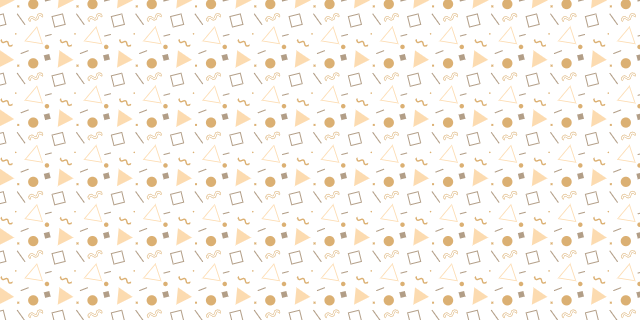
Write a Shadertoy shader that draws this pattern.

```glsl
// Memphis-style confetti on white: triangles, squares, discs, dashes and waves.
// Every shape is a distance function repeated on its own square lattice, so
// nothing is cut at tile borders; 5.4 tiles fit the canvas height.

const float TILE = 106.667;
const float CANVAS_HEIGHT = 5.4 * TILE;
const vec3 PEACH = vec3(0.99, 0.86, 0.69);
const vec3 GOLD = vec3(0.86, 0.69, 0.45);
const vec3 TAUPE = vec3(0.70, 0.62, 0.53);

// Offset from the nearest copy of a shape centre
vec2 nearest(vec2 p, vec2 center) {
    return mod(p - center + 0.5 * TILE, TILE) - 0.5 * TILE;
}

vec2 rotate(vec2 p, float degrees) {
    float a = radians(degrees), c = cos(a), s = sin(a);
    return vec2(c * p.x + s * p.y, c * p.y - s * p.x);
}

float box(vec2 p, float halfSide) {
    vec2 d = abs(p) - halfSide;
    return length(max(d, 0.0)) + min(max(d.x, d.y), 0.0);
}

float edge(vec2 p, vec2 a, vec2 b) {
    vec2 e = b - a;
    return dot(p - a, normalize(vec2(e.y, -e.x)));
}

float triangle(vec2 p, vec2 a, vec2 b, vec2 c) {
    return max(edge(p, a, b), max(edge(p, b, c), edge(p, c, a)));
}

// Distance to a segment through the origin with half extent h
float dash(vec2 p, vec2 h) {
    return length(p - h * clamp(dot(p, h) / dot(h, h), -1.0, 1.0));
}

// Approximate distance to one and a half periods of a cosine
float wave(vec2 p, float halfLength, float amplitude) {
    float k = 4.712 / halfLength;
    float x = clamp(p.x, -halfLength, halfLength);
    float slope = amplitude * k * sin(k * x);
    float dy = (p.y - amplitude * cos(k * x)) / sqrt(1.0 + slope * slope);
    return length(vec2(p.x - x, dy));
}

float fill(float d, float px) {
    return clamp(0.5 - d / px, 0.0, 1.0);
}

// Coverage of a line, correct even when it is thinner than a pixel
float stroke(float d, float width, float px) {
    d = abs(d);
    return fill(d - 0.5 * width, px) - fill(d + 0.5 * width, px);
}

void mainImage(out vec4 fragColor, in vec2 fragCoord) {
    // Units of the canvas height, y pointing down
    float px = CANVAS_HEIGHT / iResolution.y;
    vec2 p = vec2(fragCoord.x, iResolution.y - fragCoord.y) * px - vec2(384.0, 192.0);

    // Triangles, solid and outlined
    float solid = triangle(nearest(p, vec2(51.0, 127.0)),
                           vec2(-8.0, -15.0), vec2(17.0, 2.0), vec2(-11.0, 16.0));
    float hollow = triangle(nearest(p, vec2(105.0, 88.0)),
                            vec2(4.0, -18.0), vec2(14.0, 12.0), vec2(-17.0, 7.0));
    float peach = max(fill(solid, px), stroke(hollow, 1.5, px));

    // Discs and the small square speck
    float discs = length(nearest(p, vec2(102.5, 135.3))) - 9.2;
    discs = min(discs, length(nearest(p, vec2(20.5, 105.8))) - 4.0);
    discs = min(discs, length(nearest(p, vec2(71.0, 82.3))) - 1.3);
    discs = min(discs, box(nearest(p, vec2(75.5, 139.5)), 1.8));

    // Waves, one thick and one drawn as a contour
    float thickWave = wave(rotate(nearest(p, vec2(54.5, 98.5)), 27.0), 10.5, -2.4);
    float contourWave = wave(rotate(nearest(p, vec2(107.0, 53.0)), -20.0), 11.5, 2.8);
    float gold = max(fill(discs, px), stroke(thickWave, 2.6, px));
    gold = max(gold, stroke(contourWave - 1.7, 1.0, px));

    // Squares and dashes
    float frame = box(rotate(nearest(p, vec2(41.5, 58.2)), -14.0), 9.7);
    float block = box(rotate(nearest(p, vec2(21.0, 18.0)), -14.0), 5.1);
    float dashes = dash(nearest(p, vec2(87.0, 8.5)), vec2(6.2, -2.4));
    dashes = min(dashes, dash(nearest(p, vec2(23.0, 84.8)), vec2(5.0, -1.3)));
    dashes = min(dashes, dash(nearest(p, vec2(80.6, 56.0)), vec2(6.6, 9.2)));
    float taupe = max(fill(block, px), stroke(frame, 1.8, px));
    taupe = max(taupe, stroke(dashes, 1.9, px));

    vec3 color = mix(vec3(1.0), PEACH, peach);
    color = mix(color, GOLD, gold);
    color = mix(color, TAUPE, taupe);
    fragColor = vec4(color, 1.0);
}
```
